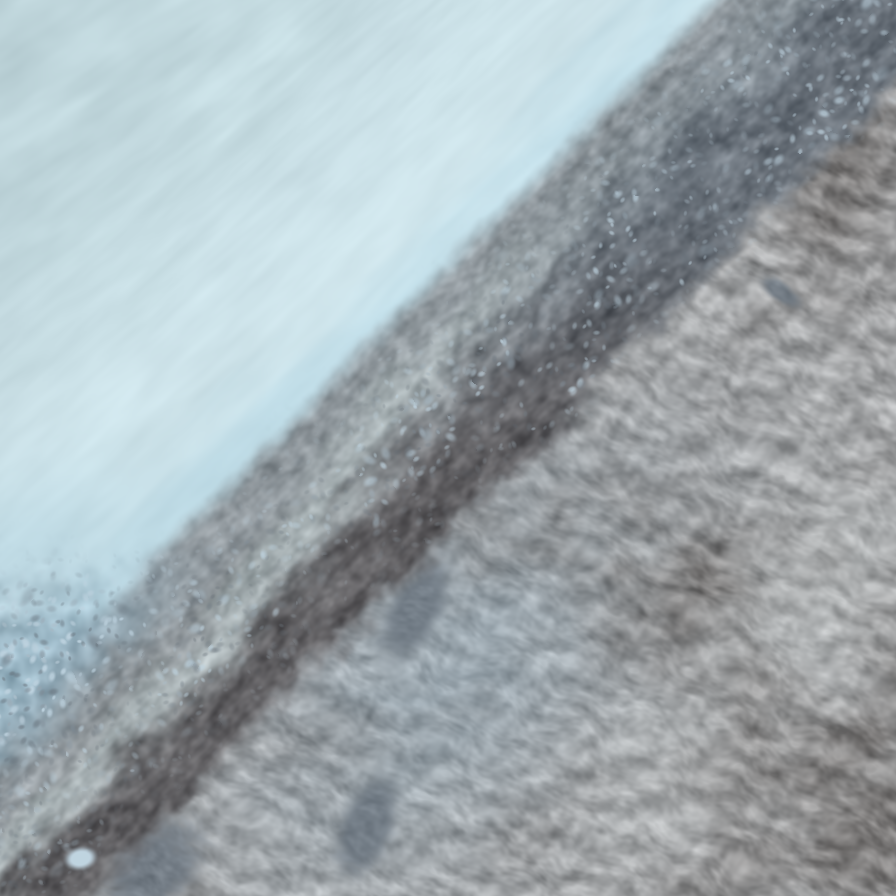
Write a Shadertoy shader that draws this texture.

```glsl
const vec3 ICE_PALE  = vec3(0.81, 0.895, 0.92);
const vec3 ICE_GREY  = vec3(0.71, 0.80, 0.82);
const vec3 ICE_CYAN  = vec3(0.75, 0.87, 0.915);
const vec3 ROCK_MID  = vec3(0.63, 0.635, 0.64);
const vec3 ROCK_PALE = vec3(0.73, 0.745, 0.75);
const vec3 ROCK_DARK = vec3(0.46, 0.45, 0.445);
const vec3 ROCK_BLUE = vec3(0.59, 0.65, 0.69);
const vec3 MUD_DARK  = vec3(0.375, 0.37, 0.38);
const vec3 SLATE     = vec3(0.42, 0.46, 0.50);
const vec3 MUD_GREY  = vec3(0.55, 0.58, 0.60);
const vec3 SILT      = vec3(0.67, 0.71, 0.72);
const vec3 RUBBLE    = vec3(0.59, 0.70, 0.76);
const vec3 PEBBLE    = vec3(0.75, 0.83, 0.88);
const float ICE_EDGE  = 0.20;   // y - x along the ice border
const float ROCK_EDGE = -0.092; // y - x along the rock border
const float SLOPE = 0.785;

vec2 hash2(vec2 p) {
  vec3 q = fract(p.xyx * vec3(0.1031, 0.1030, 0.0973));
  q += dot(q, q.yzx + 33.33);
  return fract((q.xx + q.yz) * q.zy);
}

float corner(vec2 i, vec2 f, vec2 e) {
  return dot(hash2(i + e) * 2.0 - 1.0, f - e);
}

float gradientNoise(vec2 p) {
  vec2 i = floor(p), f = fract(p), e = vec2(0, 1);
  vec2 u = f * f * f * (f * (f * 6.0 - 15.0) + 10.0);
  return mix(mix(corner(i, f, e.xx), corner(i, f, e.yx), u.x),
             mix(corner(i, f, e.xy), corner(i, f, e.yy), u.x), u.y);
}

float fbm(vec2 p, int octaves) {
  float sum = 0.0, amp = 0.8;
  for (int i = 0; i < octaves; i++) {
    sum += amp * gradientNoise(p);
    p = p * 2.03 + vec2(7.3, 3.1);
    amp *= 0.5;
  }
  return sum;
}

vec2 rotate(vec2 p, float a) {
  return vec2(cos(a) * p.x + sin(a) * p.y, cos(a) * p.y - sin(a) * p.x);
}

// Soft ellipse turned by an angle
float blob(vec2 p, float x, float y, float rx, float ry, float angle) {
  vec2 q = rotate(p - vec2(x, y), angle) / vec2(rx, ry);
  return exp(-dot(q, q));
}

// Soft stripe across the slope
float stripe(float d, float middle, float width) {
  float t = (d - middle) / width;
  return exp(-t * t);
}

// Scattered stones: x = coverage, y = brightness
vec2 pebbles(vec2 p, float density) {
  vec2 best = vec2(0);
  for (int n = 0; n < 9; n++) {
    vec2 id = floor(p) + vec2(n % 3, n / 3) - 1.0;
    vec2 kind = hash2(id + 51.7);
    vec2 q = rotate(p - id - hash2(id), kind.y * 9.0) * vec2(1.0, 1.5);
    float r = mix(0.3, 0.68, kind.x * kind.x);
    float cover = (1.0 - smoothstep(r * 0.2, r, length(q))) * step(kind.y, density);
    if (cover > best.x) best = vec2(cover, fract(kind.x * 7.0 + kind.y * 13.0));
  }
  return best;
}

vec3 iceColor(vec2 p, float d) {
  vec2 flow = rotate(p, mix(0.75, 0.58, smoothstep(0.3, 0.8, d)));
  float streak = fbm(flow * vec2(3, 19), 3);
  float fine = fbm(flow * vec2(14, 50) + 4.0, 2);
  float cloud = fbm(rotate(p, 0.55) * vec2(5, 10) + 11.0, 4);
  vec3 col = mix(ICE_PALE, ICE_GREY, smoothstep(0.38, 0.75, d + 0.45 * cloud) * 0.6);
  col = mix(col, ICE_CYAN, 0.8 - 0.8 * smoothstep(0.2, 0.32, d + 0.1 * streak));
  col = mix(col, ICE_CYAN * 0.96, 0.7 * blob(p, 0.02, 0.38, 0.2, 0.08, 0.3));
  return col + 0.045 * streak + 0.035 * fine + 0.09 * cloud * smoothstep(0.25, 0.5, d);
}

vec3 rockColor(vec2 p) {
  vec2 q = rotate(p + 0.012 * fbm(p * 14.0, 2), -0.45), grain = vec2(26, 38);
  float relief = fbm(q * grain, 3) - fbm((q + vec2(-0.008, 0.012)) * grain, 3);
  float fleck = fbm(q * vec2(55, 85) + 9.0, 2);
  float patches = fbm(p * vec2(7, 9) + 3.0, 4);
  float blue = blob(p, 0.50, 0.25, 0.30, 0.17, SLOPE);
  float dark = 0.65 * blob(p, 0.73, 0.36, 0.15, 0.08, -0.4)
             + 0.75 * blob(p, 0.98, 0.13, 0.16, 0.20, 0.0)
             + 0.55 * blob(p, 0.98, 0.84, 0.20, 0.10, 0.6);
  float pale = blob(p, 0.92, 0.36, 0.13, 0.09, 0.8)
             + 0.6 * blob(p, 0.73, 0.14, 0.12, 0.09, 0.4);
  vec3 col = mix(ROCK_MID, ROCK_BLUE, 0.8 * blue);
  col = mix(col, ROCK_DARK, clamp(dark * (1.0 + patches) + 0.5 * patches, 0.0, 0.85));
  col = mix(col, ROCK_PALE, clamp(0.7 * pale - 0.4 * patches, 0.0, 0.8));
  col += clamp(relief, -0.55, 0.45) * mix(0.26, 0.17, max(blue, pale)) + 0.13 * fleck;
  // Shaded hollows
  float hollow = 1.1 * blob(p, 0.462, 0.315, 0.07, 0.03, 1.1)
               + 1.2 * blob(p, 0.41, 0.075, 0.06, 0.03, 1.15)
               + blob(p, 0.87, 0.675, 0.03, 0.012, -0.6)
               + 0.9 * blob(p, 0.17, 0.03, 0.09, 0.05, 0.8);
  hollow = smoothstep(0.25, 0.85, hollow * (1.0 + 0.5 * patches) + 0.25 * fleck);
  return mix(col, SLATE + 0.12 * fleck, 0.85 * hollow);
}

vec3 bandColor(vec2 p, float s, float d) {
  vec2 along = rotate(p, SLOPE);
  float rough = fbm(along * vec2(10, 24), 3), grit = fbm(along * vec2(50, 70), 2);
  float ridge = mix(0.045, 0.115, smoothstep(0.25, 0.55, s));
  float high = smoothstep(0.45, 0.8, s);
  vec3 col = mix(MUD_DARK, MUD_GREY, smoothstep(-0.02, 0.14, d + 0.07 * rough));
  col = mix(col, mix(SLATE, MUD_GREY, smoothstep(0.08, 0.2, d)), 0.8 * high);
  col = mix(col, SILT, stripe(d + 0.06 * rough, ridge, 0.04) * mix(0.95, 0.3, high));
  col = mix(col, MUD_DARK, 0.7 * blob(p, 0.52, 0.45, 0.28, 0.035, SLOPE));
  return col + 0.14 * rough + 0.20 * grit;
}

void mainImage(out vec4 fragColor, in vec2 fragCoord) {
  vec2 p = fragCoord / iResolution.xy;
  float s = 0.5 * (p.x + p.y), d = p.y - p.x;
  float wobble = 0.04 * fbm(p * 9.0, 3) + 0.03 * fbm(p * 36.0, 2);
  // Rock, muddy band and ice
  float mud = smoothstep(-0.025, 0.02, d - ROCK_EDGE + wobble);
  float ice = smoothstep(-0.022, 0.022, d - ICE_EDGE + 0.4 * wobble);
  vec3 col = mix(rockColor(p), bandColor(p, s, d), mud);
  col = mix(col, iceColor(p, d), ice);
  // Blue rubble at the foot of the ice
  float foot = smoothstep(0.40, 0.26, p.y + wobble) * smoothstep(0.10, 0.19, d + wobble);
  col = mix(col, RUBBLE + 0.30 * fbm(p * 42.0, 2), foot * 0.85);
  // Stones in three sizes
  float strip = 0.8 * stripe(d, 0.06, 0.09) + 0.7 * stripe(d, -0.06, 0.04) * smoothstep(0.35, 0.65, s);
  float clump = smoothstep(-0.25, 0.25, fbm(rotate(p, SLOPE) * vec2(9, 18) + 5.0, 2));
  float cover = min(strip * (0.35 + 0.65 * clump) + foot, 1.0);
  for (float k = 0.0; k < 3.0; k++) {
    vec2 stone = pebbles((p + 0.37 * k) * (82.0 - 18.0 * k), 0.62 - 0.17 * k);
    vec3 tint = mix(SLATE * 0.9, PEBBLE, smoothstep(0.1, 0.8, stone.y));
    col = mix(col, tint, stone.x * cover * (0.4 + 0.5 * stone.y));
  }
  col = mix(col, PEBBLE, smoothstep(0.3, 0.8, blob(p, 0.09, 0.042, 0.02, 0.014, 0.2)));
  fragColor = vec4(clamp(col, 0.0, 1.0), 1.0);
}
```
